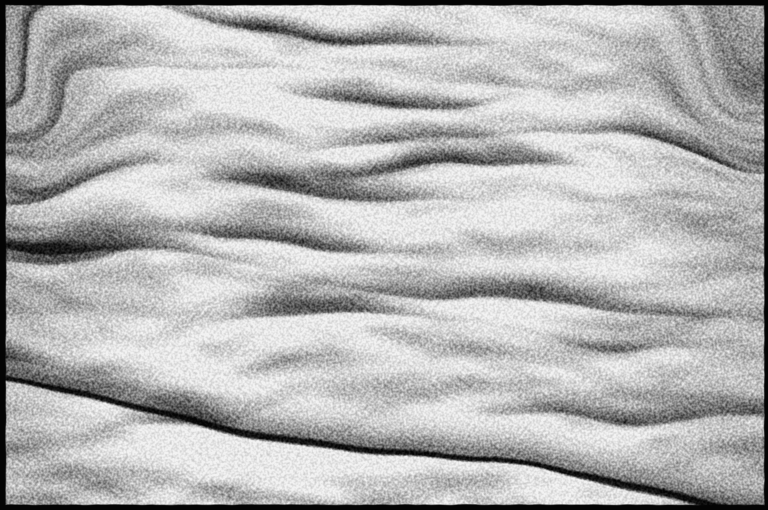
This texture is drawn by a Shadertoy shader. Its source:

```glsl
// Rumpled bed sheet with sideways folds, as a grainy black and white film frame.

const int   FOLDS        = 13;
const float FABRIC_TONE  = 0.885;
const float SHADOW_DEPTH = 0.64;
const float RELIEF       = 0.95;
const float GRAIN_SCALE  = 215.0;  // cells per canvas height
const float GRAIN_AMOUNT = 0.36;
const float EDGE_SOFT    = 0.006;
const vec2  FRAME_LOW    = vec2(0.011, 0.010);
const vec2  FRAME_HIGH   = vec2(0.007, 0.010);
const vec3  INK          = vec3(0.015);

float hash(vec2 cell) {
    vec3 h = fract(vec3(cell.xyx) * 0.1031);
    h += dot(h, h.yzx + 33.33);
    return fract((h.x + h.y) * h.z);
}

float corner(vec2 cell, vec2 offset) {
    float angle = 6.28318 * hash(cell);
    return dot(vec2(cos(angle), sin(angle)), offset);
}

// Gradient noise, about -0.7 to 0.7
float noise(vec2 p) {
    vec2 c = floor(p), f = p - c;
    vec2 u = f * f * f * (f * (f * 6.0 - 15.0) + 10.0);
    vec2 e = vec2(1.0, 0.0);
    return mix(mix(corner(c, f), corner(c + e.xy, f - e.xy), u.x),
               mix(corner(c + e.yx, f - e.yx), corner(c + e.xx, f - e.xx), u.x), u.y);
}

// Cloth height, stretched along the folds
float clothHeight(vec2 p) {
    return noise(p * vec2(2.2, 7.0) + 40.0)
         + 0.5 * noise(p * vec2(5.0, 14.0) + 71.0)
         + 0.22 * noise(p * vec2(12.0, 25.0) + 13.0);
}

// Shadow that swells above a crease and stops sharply below it
float creaseShadow(float d, float width) {
    float above = max(d, 0.0) / width;
    return exp(-above * above) * smoothstep(-EDGE_SOFT, EDGE_SOFT, d);
}

float foldTone(vec2 p) {
    float tone = 1.0;
    for (int i = 0; i < FOLDS; i++) {
        float id = float(i);
        float depth = pow(id / float(FOLDS - 1), 0.75);
        float seed = id * 7.37 + 3.3;
        float tilt = 0.2 * (hash(vec2(id, 5.0)) - 0.5);
        float crease = mix(0.17, 0.91, depth) + tilt * (p.x - 0.75)
                     + 0.075 * noise(vec2(p.x * 1.7, seed))
                     + 0.022 * noise(vec2(p.x * 5.0, seed + 60.0));
        float strength = smoothstep(-0.12, 0.42, noise(vec2(p.x * 2.0 + id * 3.1, seed + 120.0)));
        float width = mix(0.052, 0.027, depth) * (0.3 + 0.7 * strength);
        float d = p.y - crease;
        float core = 0.35 * strength * strength * exp(-abs(d) / 0.005);
        float ridge = 0.07 * strength * exp(-pow((d + 0.018) / 0.014, 2.0));
        tone *= 1.0 - SHADOW_DEPTH * strength * creaseShadow(d, width);
        tone *= 1.0 - core;
        tone += ridge;
    }
    return tone;
}

// Long black gap where the upper sheet ends
float hemTone(vec2 p) {
    float hem = 0.245 - 0.165 * p.x + 0.015 * sin(6.0 * (p.x - 0.83))
              + 0.008 * noise(vec2(p.x * 7.0, 2.4));
    float d = p.y - hem;
    float thickness = 0.005 + 0.005 * noise(vec2(p.x * 4.0, 9.6));
    float gap = 1.0 - smoothstep(thickness * 0.5, thickness + 0.005, abs(d));
    return (1.0 - 0.5 * creaseShadow(d, 0.042)) * (1.0 - 0.9 * gap);
}

void mainImage(out vec4 fragColor, in vec2 fragCoord) {
    vec2 p = fragCoord / iResolution.y;
    float aspect = iResolution.x / iResolution.y;
    float sideways = abs(p.x - 0.5 * aspect);

    // Bunched upper corners and wavering cloth
    float bunch = smoothstep(0.42, 0.72, sideways) * smoothstep(0.5, 0.85, p.y);
    vec2 q = p;
    q.y += 0.035 * noise(p * vec2(2.2, 3.0) + 17.0) + 0.014 * noise(p * vec2(6.0, 5.0) + 29.0);
    q.y += bunch * (0.22 * noise(p * 4.5 + 8.0) + 0.6 * (sideways - 0.45));

    // Folds, soft relief and darker sides
    float slope = clothHeight(q + vec2(0.004, 0.014)) - clothHeight(q);
    float tone = FABRIC_TONE * foldTone(q);
    tone += RELIEF * (0.5 * max(slope, 0.0) + min(slope, 0.0));
    tone -= 0.17 * smoothstep(0.35, 0.78, sideways) + 0.12 * bunch;
    tone += 0.07 * noise(p * 2.5 + 51.0);
    tone = clamp(tone, 0.1, 0.91) * hemTone(p);

    // Film grain, strongest in the middle tones
    vec2 g = mat2(0.8, 0.6, -0.6, 0.8) * p * GRAIN_SCALE;
    float grain = noise(g) + 0.6 * noise(g * 0.57 + 90.0);
    tone += GRAIN_AMOUNT * grain * (0.2 + 2.4 * tone * (1.0 - tone));

    // Black frame with a slightly rough edge
    vec2 inset = min(p - FRAME_LOW, vec2(aspect, 1.0) - FRAME_HIGH - p);
    float inside = min(inset.x, inset.y) + 0.0015 * noise(p * 40.0);
    float window = smoothstep(-0.0015, 0.0025, inside);
    fragColor = vec4(mix(INK, vec3(clamp(tone, 0.02, 0.95)), window), 1.0);
}
```
